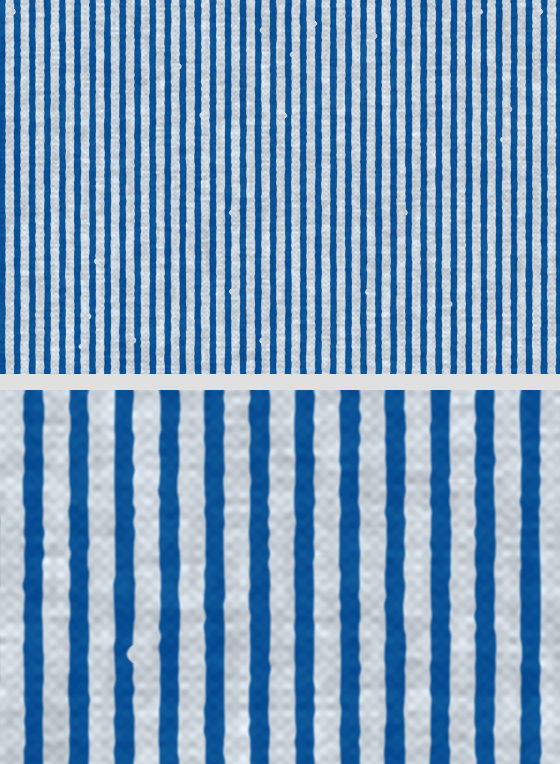
Top: the whole. Bottom: its middle third, enlarged.
A Shadertoy shader for this texture:

```glsl
#define STRIPES 37.2        // stripe periods across the canvas width
#define BLUE_WIDTH 0.425    // blue share of one period
#define FIRST_CENTER 0.148  // centre of the first blue stripe, in periods
#define EDGE_WOBBLE 0.035   // raggedness of the edges, in periods
#define THREADS 230.0       // threads across the canvas width
#define WEAVE_DEPTH 0.085   // contrast of the weave on the pale cloth
#define NICK_CHANCE 0.004   // share of edge cells with missing dye
#define CLOTH vec3(0.79, 0.82, 0.85)
#define BLUE vec3(0.02, 0.295, 0.58)
#define FADED_BLUE vec3(0.06, 0.345, 0.59)

float hash(vec2 p) {
    vec3 q = fract(p.xyx * vec3(0.1031, 0.1030, 0.0973));
    q += dot(q, q.yzx + 33.33);
    return fract((q.x + q.y) * q.z);
}

float noise(vec2 p) {
    vec2 i = floor(p), f = fract(p);
    f = f * f * (3.0 - 2.0 * f);
    return mix(mix(hash(i), hash(i + vec2(1, 0)), f.x),
               mix(hash(i + vec2(0, 1)), hash(i + vec2(1, 1)), f.x), f.y);
}

// Plain weave with uneven threads, centred on zero
float weave(vec2 t) {
    vec2 wave = cos(3.14159 * t);
    float crossing = wave.x * wave.y;
    float weft = noise(t * vec2(0.12, 1.0)) - 0.5;
    float warp = noise(t * vec2(1.0, 0.09) + 71.0) - 0.5;
    float grain = noise(t * vec2(0.6, 1.1) + 37.0) - 0.5;
    return 0.3 * crossing + 0.85 * weft + 0.5 * warp + 0.9 * grain;
}

// Signed distance to the nearest blue stripe in periods, negative inside
float stripeDistance(vec2 p) {
    float x = p.x * STRIPES - FIRST_CENTER + 0.5;
    float offset = fract(x) - 0.5;
    float side = step(0.0, offset);
    float edgeId = floor(x) * 2.0 + side;

    // Each edge follows the threads it was dyed on
    float fine = noise(vec2(edgeId * 7.0, p.y * THREADS * 0.7)) - 0.5;
    float broad = noise(vec2(edgeId * 7.0 + 3.0, p.y * 28.0)) - 0.5;
    float halfWidth = 0.5 * BLUE_WIDTH + EDGE_WOBBLE * (1.4 * fine + 0.8 * broad);

    // Rare nicks bite into an edge
    float row = p.y * THREADS * 0.4;
    float nick = step(1.0 - NICK_CHANCE, hash(vec2(edgeId + 19.0, floor(row))));
    float along = fract(row);
    halfWidth -= 0.5 * nick * along * (1.0 - along);
    return abs(offset) - halfWidth;
}

void mainImage(out vec4 fragColor, in vec2 fragCoord) {
    vec2 p = fragCoord / iResolution.x;
    float pixel = 1.0 / iResolution.x;

    // Threads blur out once they are too fine to resolve
    float resolved = 1.0 - smoothstep(0.6, 1.5, pixel * THREADS);
    float relief = weave(p * THREADS) * resolved;
    float mottle = noise(p * vec2(9.0, 14.0)) - 0.5;

    // Pale cloth with a few bright slubs
    float slub = smoothstep(0.86, 1.0, noise(p * THREADS * vec2(0.1, 0.6) + 11.0));
    vec3 cloth = CLOTH * (1.0 + WEAVE_DEPTH * 1.6 * relief + 0.02 * mottle);
    cloth += 0.05 * slub * resolved;

    // Dye hides most of the weave
    float wear = clamp(0.5 + 0.75 * relief + 0.5 * mottle, 0.0, 1.0);
    vec3 dye = mix(BLUE, FADED_BLUE, wear) * (1.0 + 0.05 * relief);

    float softness = max(0.045, 0.75 * pixel * STRIPES);
    float pale = smoothstep(-softness, softness, stripeDistance(p));
    fragColor = vec4(clamp(mix(dye, cloth, pale), 0.0, 1.0), 1.0);
}
```
